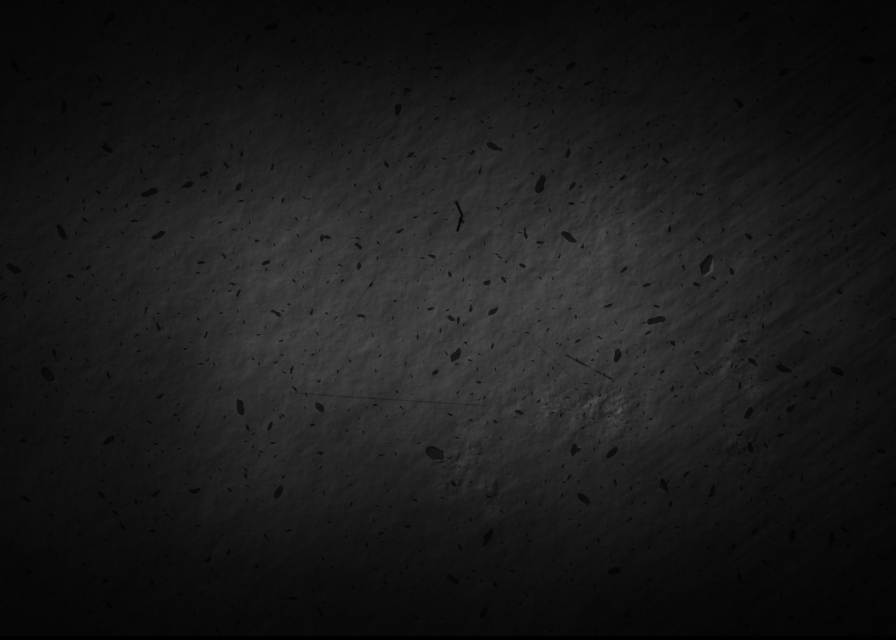
A Shadertoy shader for this texture:

```glsl
// Dark concrete wall under a soft central light that fades to black edges.
// Embossed value noise makes the grain; masks roughen worn patches, while
// hashed cells and segments scatter pits and scratches over the surface.

const vec2  GLOW_CENTER  = vec2(0.49, 0.515);  // fraction of the canvas
const vec2  GLOW_RADIUS  = vec2(0.41, 0.315);
const float GLOW_LEVEL   = 0.235;
const float BASE_LEVEL   = 0.018;
const float GRAIN_FREQ   = 42.0;               // cells per canvas height
const float RELIEF_STEP  = 0.003;
const float RELIEF_GAIN  = 1.25;
const float PATCH_GAIN   = 2.6;
const vec2  LIGHT_DIR    = vec2(-0.75, 0.66);
const float BRUSH_ANGLE  = 0.62;
const int   SCRATCHES    = 26;
const int   PIT_LAYERS   = 3;

// Worn patches: center xy, radius zw, in canvas heights
const int PATCHES = 7;
const vec4 PATCH[PATCHES] = vec4[PATCHES](
    vec4(0.855, 0.360, 0.060, 0.030), vec4(0.955, 0.355, 0.050, 0.036),
    vec4(0.735, 0.275, 0.045, 0.050), vec4(0.745, 0.205, 0.042, 0.040),
    vec4(1.160, 0.430, 0.036, 0.080), vec4(1.170, 0.310, 0.040, 0.036),
    vec4(0.945, 0.670, 0.150, 0.090));

float hash(vec2 p) {
    vec3 q = fract(vec3(p.xyx) * 0.1031);
    q += dot(q, q.yzx + 33.33);
    return fract((q.x + q.y) * q.z);
}

vec2 hash2(vec2 p) { return vec2(hash(p), hash(p + 57.3)); }

mat2 rotation(float a) { return mat2(cos(a), -sin(a), sin(a), cos(a)); }

float noise(vec2 p) {
    vec2 i = floor(p), f = fract(p);
    f = f * f * (3.0 - 2.0 * f);
    return mix(mix(hash(i), hash(i + vec2(1, 0)), f.x),
               mix(hash(i + vec2(0, 1)), hash(i + vec2(1, 1)), f.x), f.y);
}

float fbm(vec2 p) {
    float sum = 0.0, amp = 0.5;
    for (int i = 0; i < 4; i++) {
        sum += amp * noise(p);
        p = rotation(0.6) * p * 2.03 + 11.7;
        amp *= 0.5;
    }
    return sum;
}

float segmentDist(vec2 p, vec2 a, vec2 b) {
    vec2 d = b - a;
    return length(p - a - d * clamp(dot(p - a, d) / dot(d, d), 0.0, 1.0));
}

float stroke(float dist, float width, float px) {
    return 1.0 - smoothstep(width - px, width + px, dist);
}

float roughness(vec2 p) {
    float sum = 0.0;
    for (int i = 0; i < PATCHES; i++) {
        vec2 d = (p - PATCH[i].xy) / PATCH[i].zw;
        sum += exp(-dot(d, d)) * (i == PATCHES - 1 ? 0.3 : 1.0);
    }
    return min(sum, 1.0) * smoothstep(0.25, 0.6, fbm(p * 30.0));
}

// Small dark pits, at most one per cell and layer
float pits(vec2 p, float px) {
    float cover = 0.0;
    for (int i = 0; i < PIT_LAYERS; i++) {
        float freq = 15.0 * exp2(float(i));
        vec2 q = rotation(0.4 * float(i)) * p * freq + 19.0 * float(i);
        vec2 id = floor(q);
        vec2 d = fract(q) - 0.3 - 0.4 * hash2(id);
        d = rotation(6.28 * hash(id + 3.1)) * d * vec2(0.55, 1.3);
        float radius = mix(0.02, 0.11, hash(id + 8.7));
        float edge = length(d) + 0.07 * (noise(q * 9.0) - 0.5);
        float present = step(0.68, hash(id + 21.9));
        cover = max(cover, present * stroke(edge, radius, px * freq * 0.7));
    }
    return cover;
}

float scratches(vec2 p, float px) {
    float sum = 0.0;
    for (int i = 0; i < SCRATCHES; i++) {
        vec2 seed = vec2(float(i), 4.0), a = hash2(seed) * vec2(1.4, 1.0);
        float angle = (hash(seed + 9.0) - 0.5) * 2.4;
        vec2 b = a + mix(0.04, 0.2, hash(seed + 5.0)) * vec2(cos(angle), sin(angle));
        float tone = hash(seed + 2.0) < 0.65 ? -0.24 : 0.16;
        sum += tone * stroke(segmentDist(p, a, b), 0.0006, px);
    }
    return sum * smoothstep(0.3, 0.6, noise(p * 28.0));
}

// Hollow chip: x is the dark pit, y the lit lower rim
vec2 chip(vec2 p, vec2 center, float angle, vec2 size, float px) {
    float wobble = 0.5 * (noise(p * 130.0) - 0.5), soft = px / size.y;
    vec2 d = rotation(angle) * (p - center) / size;
    vec2 e = rotation(angle) * (p - center + LIGHT_DIR * 0.005) / size;
    float pit = stroke(length(d) + wobble, 0.85, soft);
    return vec2(pit, stroke(length(e) + wobble, 0.8, soft) * (1.0 - 0.6 * pit));
}

void mainImage(out vec4 fragColor, in vec2 fragCoord) {
    vec2 uv = fragCoord / iResolution.xy, p = fragCoord / iResolution.y;
    float px = 1.0 / iResolution.y;

    // Central light and broad stains
    vec2 g = (uv - GLOW_CENTER) / GLOW_RADIUS;
    float tone = BASE_LEVEL + GLOW_LEVEL * exp(-dot(g, g));
    tone *= 0.72 + 0.6 * fbm(p * 5.0 + 3.0);

    // Embossed grain, stronger on worn patches
    float rough = roughness(p);
    float relief = fbm(p * GRAIN_FREQ) - fbm((p + LIGHT_DIR * RELIEF_STEP) * GRAIN_FREQ);
    float shade = 1.0 + relief * RELIEF_GAIN * (1.0 + PATCH_GAIN * rough) + 0.12 * rough;

    // Diagonal brushing, mostly on the right
    float brush = noise(rotation(BRUSH_ANGLE) * p * vec2(14.0, 150.0)) - 0.5;
    shade += brush * mix(0.08, 0.3, smoothstep(0.75, 1.25, p.x));
    shade += scratches(p, px);
    shade *= 1.0 - 0.6 * pits(p, px);

    // Long faint groove, forked crack and short gouge
    float groove = stroke(segmentDist(p, vec2(0.47, 0.385), vec2(0.76, 0.366)), 0.0007, px);
    float crack = min(segmentDist(p, vec2(0.713, 0.684), vec2(0.722, 0.664)),
                      segmentDist(p, vec2(0.722, 0.664), vec2(0.715, 0.640)));
    float gouge = segmentDist(p, vec2(0.885, 0.445), vec2(0.955, 0.408));
    shade *= 1.0 - 0.3 * groove;
    shade *= 1.0 - 0.8 * stroke(crack, 0.002, px);
    shade *= 1.0 - 0.5 * stroke(gouge + 0.003 * noise(p * 90.0), 0.0025, px);

    // Three larger chips
    vec2 chips = chip(p, vec2(0.680, 0.291), -0.5, vec2(0.018, 0.010), px)
               + chip(p, vec2(0.076, 0.415), -1.0, vec2(0.017, 0.009), px)
               + chip(p, vec2(1.104, 0.587), 1.1, vec2(0.018, 0.009), px);
    shade = mix(shade, 0.25, chips.x * 0.85) + 0.55 * chips.y;

    tone *= max(shade, 0.1) * smoothstep(0.004, 0.008, p.y);
    fragColor = vec4(vec3(tone), 1.0);
}
```
